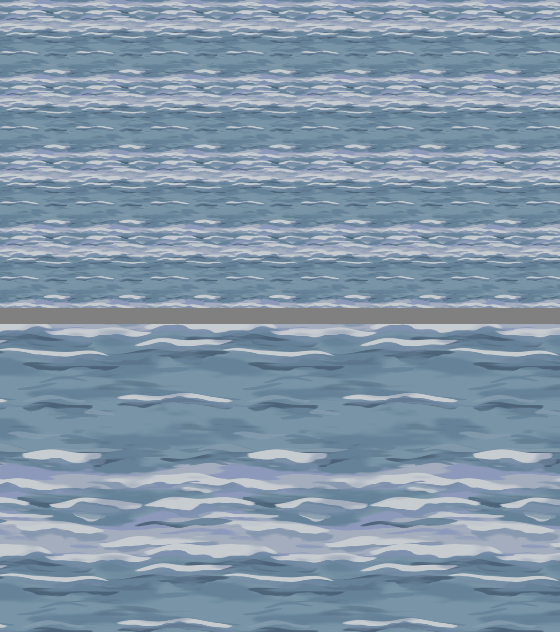
Top: the whole. Bottom: its middle third, enlarged.
Give the GLSL for this pattern, as a Shadertoy shader.

```glsl
float hash(vec2 p) {
    return fract(sin(dot(p, vec2(127.1, 311.7))) * 43758.5453);
}

// Value noise that wraps over one tile
float noise(vec2 p, vec2 cells) {
    p *= cells;
    vec2 i = floor(p), f = p - i;
    f = f * f * (3.0 - 2.0 * f);
    vec2 a = mod(i, cells), b = mod(i + 1.0, cells);
    return mix(mix(hash(a), hash(vec2(b.x, a.y)), f.x),
               mix(hash(vec2(a.x, b.y)), hash(b), f.x), f.y);
}

float fbm(vec2 p, vec2 cells) {
    float sum = 0.0, weight = 0.57;
    for (int i = 0; i < 3; i++) {
        sum += weight * noise(p, cells);
        p += vec2(0.37, 0.61);
        cells *= 2.0;
        weight *= 0.5;
    }
    return sum;
}

float bell(float v, float center, float width) {
    float d = (fract(v - center + 0.5) - 0.5) / width;
    return exp(-d * d);
}

// Where the sea is broken into pale froth
float frothBand(float v) {
    return bell(v, 0.04, 0.075) + bell(v, 0.31, 0.12);
}

// Tapered, ragged brush stroke: xy = center, z = half length, w = thickness
float brush(vec2 p, vec4 stroke, float edge) {
    vec2 d = fract(p - stroke.xy + 0.5) - 0.5;
    float along = d.x / stroke.z;
    float taper = sqrt(max(0.0, 1.0 - along * along));
    float crest = 0.08 * stroke.z * along * along
                + 0.035 * (noise(p + stroke.yx, vec2(8.0, 4.0)) - 0.5);
    float ragged = fbm(p + stroke.xy, vec2(8.0, 16.0));
    float halfThick = 0.5 * stroke.w * taper * (0.1 + 1.8 * ragged);
    float depth = d.y - crest;
    return smoothstep(edge, -edge, abs(depth - halfThick) - halfThick)
         * smoothstep(0.0, 0.45, taper);
}

const vec4 troughs[9] = vec4[9](
    vec4(0.97, 0.925, 0.18, 0.060), vec4(0.45, 0.940, 0.26, 0.022),
    vec4(0.66, 0.130, 0.10, 0.048), vec4(0.30, 0.225, 0.22, 0.028),
    vec4(0.60, 0.425, 0.30, 0.050), vec4(0.15, 0.485, 0.36, 0.050),
    vec4(0.80, 0.525, 0.22, 0.030), vec4(0.74, 0.710, 0.16, 0.045),
    vec4(0.26, 0.715, 0.26, 0.030));

const vec4 crests[12] = vec4[12](
    vec4(0.76, 0.920, 0.18, 0.038), vec4(0.18, 0.025, 0.34, 0.038),
    vec4(0.62, 0.055, 0.30, 0.032), vec4(0.37, 0.130, 0.25, 0.040),
    vec4(0.91, 0.145, 0.21, 0.032), vec4(0.75, 0.260, 0.20, 0.038),
    vec4(0.18, 0.295, 0.26, 0.032), vec4(0.42, 0.350, 0.30, 0.038),
    vec4(0.92, 0.375, 0.24, 0.026), vec4(0.30, 0.440, 0.22, 0.022),
    vec4(0.72, 0.480, 0.25, 0.022), vec4(0.26, 0.685, 0.26, 0.030));

void mainImage(out vec4 fragColor, in vec2 fragCoord) {
    // Square tiles, with y running downward
    float edge = 0.6 * 4.1 / iResolution.y;
    vec2 p = 4.1 * vec2(fragCoord.x, iResolution.y - fragCoord.y) / iResolution.y;
    p = fract(p);
    vec2 q = p + vec2(0.0, 0.03 * (noise(p, vec2(4.0, 8.0)) - 0.5));

    vec3 deep = vec3(0.31, 0.40, 0.49);
    vec3 slate = vec3(0.40, 0.51, 0.60);
    vec3 teal = vec3(0.47, 0.58, 0.65);
    vec3 lavender = vec3(0.55, 0.60, 0.73);
    vec3 mist = vec3(0.64, 0.68, 0.74);
    vec3 foam = vec3(0.78, 0.80, 0.82);

    // Streaked open water
    float streak = fbm(q, vec2(4.0, 16.0));
    float grain = fbm(q + 0.43, vec2(4.0, 32.0));
    vec3 color = mix(slate, teal, smoothstep(0.34, 0.56, streak));
    color = mix(color, deep, 0.45 * smoothstep(0.60, 0.74, grain));

    // Lavender froth between the breakers
    float froth = frothBand(q.y);
    color = mix(color, lavender, smoothstep(0.42, 0.56, 0.75 * froth + streak - 0.45));
    color = mix(color, mist, smoothstep(0.50, 0.62, 0.6 * froth + grain - 0.45));

    // Small scattered strokes
    for (int i = 0; i < 36; i++) {
        float id = float(i);
        vec2 center = vec2(hash(vec2(id, 1.0)), hash(vec2(id, 2.0)));
        float pick = hash(vec2(id, 3.0));
        vec4 stroke = vec4(center, 0.06 + 0.10 * hash(vec2(id, 4.0)), 0.012 + 0.014 * pick);
        vec3 waterTint = pick < 0.5 ? slate : mix(teal, mist, 0.3);
        vec3 frothTint = pick < 0.5 ? lavender : foam;
        vec3 tint = frothBand(center.y) > 0.5 ? frothTint : waterTint;
        color = mix(color, tint, 0.85 * brush(q, stroke, edge));
    }

    // Dark wave faces
    vec3 faceTint = mix(deep * 0.93, slate, smoothstep(0.45, 0.68, grain));
    for (int i = 0; i < 9; i++)
        color = mix(color, faceTint, 0.9 * brush(q, troughs[i], edge));

    // Breaking crests, each with a soft shadow below
    vec3 foamTint = mix(mist, foam, smoothstep(0.30, 0.48, streak));
    for (int i = 0; i < 12; i++) {
        vec4 shadow = crests[i] + vec4(0.02, 0.018, 0.0, 0.008);
        color = mix(color, mix(slate, lavender, 0.4), 0.6 * brush(q, shadow, 2.0 * edge));
        color = mix(color, foamTint, brush(q, crests[i], edge));
    }

    fragColor = vec4(color, 1.0);
}
```
